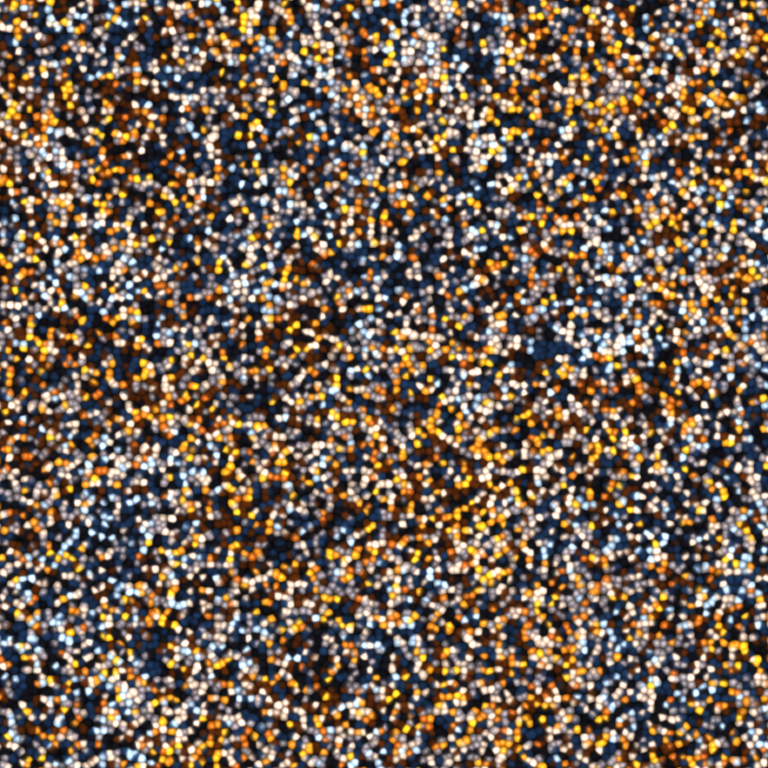
Give the GLSL for this texture, as a Shadertoy shader.

```glsl
// Soft-focus glitter: dense tiny grains of navy, black, cream and orange.

// Integer hash giving three values from 0 to 1 per cell
vec3 hash3(vec2 cell, uint seed) {
    uvec3 v = uvec3(uvec2(ivec2(cell)), seed) * 1664525u + 1013904223u;
    v.x += v.y * v.z; v.y += v.z * v.x; v.z += v.x * v.y;
    v ^= v >> 16u;
    v.x += v.y * v.z; v.y += v.z * v.x; v.z += v.x * v.y;
    return vec3(v >> 8u) / 16777216.0;
}

// Smooth noise, used for regional drifts of tone and warmth
vec3 drift(vec2 p) {
    vec2 cell = floor(p), f = fract(p);
    f = f * f * (3.0 - 2.0 * f);
    vec3 low = mix(hash3(cell, 7u), hash3(cell + vec2(1, 0), 7u), f.x);
    vec3 high = mix(hash3(cell + vec2(0, 1), 7u), hash3(cell + vec2(1, 1), 7u), f.x);
    return mix(low, high, f.y) - 0.5;
}

// Picks a grain colour; warmth runs from blue to orange
vec3 grainColor(float tone, float warmth, float variety) {
    vec3 color;
    if (tone < 0.5) {
        color = warmth < 0.38 ? vec3(0.10, 0.17, 0.28)
              : warmth < 0.74 ? vec3(0.07, 0.07, 0.09)
              : vec3(0.30, 0.14, 0.05);
    } else {
        color = warmth < 0.09 ? vec3(0.74, 0.87, 1.00)
              : warmth < 0.38 ? vec3(0.52, 0.48, 0.50)
              : warmth < 0.71 ? vec3(0.96, 0.83, 0.73)
              : vec3(0.98, mix(0.45, 0.73, variety), 0.12);
    }
    return color * (0.8 + 0.4 * variety);
}

void mainImage(out vec4 fragColor, in vec2 fragCoord) {
    vec2 p = fragCoord / iResolution.y * 115.0;
    vec2 home = floor(p);
    vec3 sum = vec3(0.0);
    float total = 0.0;

    // Blend nearby grains by distance, so their borders stay soft
    for (int y = -1; y <= 1; y++) {
        for (int x = -1; x <= 1; x++) {
            vec2 cell = home + vec2(x, y);
            vec3 place = hash3(cell, 1u);
            vec3 kind = hash3(cell, 2u);
            vec3 region = drift(cell / 9.0);

            vec2 offset = p - cell - 0.5 - 0.85 * (place.xy - 0.5);
            float d2 = dot(offset, offset);
            float weight = exp(-5.2 * d2) * mix(0.7, 1.4, place.z);

            float tone = kind.x + 0.22 * region.x;
            vec3 color = grainColor(tone, kind.y + 0.4 * region.y, kind.z);

            // Rounded shading with a glint in the middle of light grains
            color *= max(1.2 - d2, 0.3);
            color += step(0.5, tone) * 0.16 * exp(-14.0 * d2);

            sum += color * weight;
            total += weight;
        }
    }

    fragColor = vec4(clamp(sum / total, 0.0, 1.0), 1.0);
}
```
